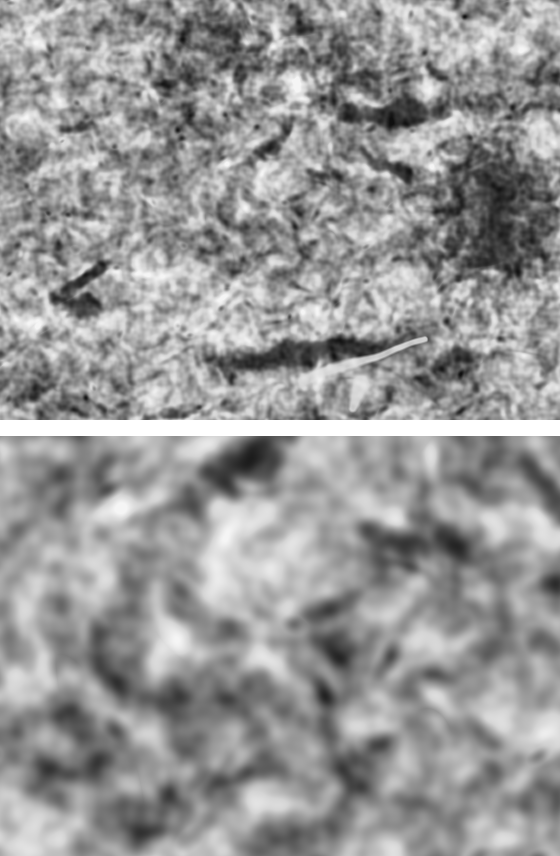
Top, the full canvas; bottom, a detail of the centre.
A Shadertoy shader for this texture:

```glsl
const float BASE_TONE = 0.665;
const float SHADOW_TONE = 0.19;
const float CHIP_TONE = 0.9;

vec2 hash2(vec2 p) {
    vec3 h = fract(vec3(p.xyx) * vec3(0.1031, 0.1030, 0.0973));
    h += dot(h, h.yzx + 33.33);
    return fract((h.xx + h.yz) * h.zy);
}

float cornerSlope(vec2 cell, vec2 offset) {
    float angle = 6.2832 * hash2(cell + 57.0).x;
    return dot(vec2(cos(angle), sin(angle)), offset);
}

// Gradient noise, about -0.7 to 0.7
float gradientNoise(vec2 p) {
    vec2 i = floor(p), f = fract(p);
    vec2 u = f * f * f * (f * (f * 6.0 - 15.0) + 10.0);
    vec2 e = vec2(1.0, 0.0);
    float low = mix(cornerSlope(i, f), cornerSlope(i + e, f - e), u.x);
    float high = mix(cornerSlope(i + e.yx, f - e.yx), cornerSlope(i + 1.0, f - 1.0), u.x);
    return mix(low, high, u.y);
}

float layeredNoise(vec2 p, int layers) {
    float sum = 0.0, weight = 1.0;
    for (int i = 0; i < layers; i++) {
        sum += weight * gradientNoise(p);
        p = mat2(1.6, 1.2, -1.2, 1.6) * p + 17.3;
        weight *= 0.55;
    }
    return sum;
}

// Cellular noise: soft round spots present in a share of the cells
float cellSpots(vec2 p, float radius, float share) {
    vec2 i = floor(p);
    float spots = 0.0;
    for (int y = -1; y <= 1; y++)
    for (int x = -1; x <= 1; x++) {
        vec2 cell = i + vec2(x, y);
        vec2 centre = cell + hash2(cell);
        vec2 pick = hash2(cell + 91.0);
        float size = radius * (0.6 + 0.6 * pick.y);
        float spot = 1.0 - smoothstep(0.0, size, length(p - centre));
        spots = max(spots, spot * step(pick.x, share));
    }
    return spots;
}

// Soft curved line along the zero level of the noise
float crack(vec2 p, float width) {
    float d = gradientNoise(p) / width;
    return exp(-d * d);
}

// Soft tilted ellipse
float smudge(vec2 p, vec2 centre, vec2 size, float angle) {
    float c = cos(angle), s = sin(angle);
    vec2 d = mat2(c, -s, s, c) * (p - centre) / size;
    return exp(-dot(d, d));
}

float scatteredStreaks(vec2 p, float aspect) {
    float sum = 0.0;
    for (int i = 0; i < 18; i++) {
        vec2 place = hash2(vec2(float(i) * 7.0 + 3.0, 11.0));
        vec2 shape = hash2(vec2(float(i) * 5.0 + 2.0, 43.0));
        vec2 size = vec2(mix(0.035, 0.1, shape.x), mix(0.013, 0.03, shape.y));
        float strength = 0.5 + 0.5 * shape.y;
        sum = max(sum, strength * smudge(p, place * vec2(aspect, 1.0), size, shape.x * 1.7 - 0.85));
    }
    return sum;
}

// Large dark regions and seams
float darkRegions(vec2 p) {
    float dark = 0.9 * smudge(p, vec2(1.18, 0.47), vec2(0.16, 0.25), 0.2);
    dark = max(dark, 0.62 * smudge(p, vec2(0.7, 0.84), vec2(0.36, 0.13), -0.15));
    dark = max(dark, 1.1 * smudge(p, vec2(0.93, 0.73), vec2(0.18, 0.03), 0.08));
    dark = max(dark, 1.05 * smudge(p, vec2(0.93, 0.6), vec2(0.12, 0.025), -0.35));
    return max(dark, 1.15 * smudge(p, vec2(0.76, 0.165), vec2(0.23, 0.038), 0.1));
}

// Pale splinter: a soft-edged capsule
float splinter(vec2 p, vec2 a, vec2 b, float radius) {
    vec2 ab = b - a;
    float t = clamp(dot(p - a, ab) / dot(ab, ab), 0.0, 1.0);
    float r = radius * (1.0 - 0.6 * t);
    return 1.0 - smoothstep(0.5 * r, 1.5 * r, length(p - a - ab * t));
}

void mainImage(out vec4 fragColor, in vec2 fragCoord) {
    vec2 p = fragCoord / iResolution.y;
    float aspect = iResolution.x / iResolution.y;
    vec2 warp = vec2(layeredNoise(p * 8.0, 2), layeredNoise(p * 8.0 + 31.0, 2));
    vec2 q = p + 0.03 * warp;

    // Mottled ground and blurred grain
    float broad = layeredNoise(q * vec2(3.5, 6.0) + 5.0, 3);
    float grain = 0.34 * gradientNoise(q * 19.0) + 0.29 * gradientNoise(q * 39.0 + 9.0)
                + 0.17 * gradientNoise(p * 66.0 + 23.0);
    float tone = BASE_TONE + 0.34 * broad + grain;

    // Cracks, pits and pale chips
    float crackZone = smoothstep(-0.2, 0.3, gradientNoise(p * 6.0 + 63.0));
    tone -= 0.17 * crackZone * crack(q * vec2(10.0, 15.0) + 40.0, 0.13);
    tone -= 0.24 * cellSpots(q * 28.0, 0.48, 0.25);
    tone += 0.20 * cellSpots(q * 24.0 + 70.0, 0.5, 0.2);

    // Ragged shadows
    float dark = max(darkRegions(q), scatteredStreaks(q, aspect));
    float shadow = smoothstep(0.15, 0.9, dark - 0.6 * grain - 0.2 * broad);
    tone = mix(tone, SHADOW_TONE + 0.5 * grain, 0.9 * shadow);

    // Pale fragments beside the lower seam
    vec2 r = p + 0.008 * warp;
    float pale = splinter(r, vec2(0.72, 0.095), vec2(1.01, 0.19), 0.014);
    pale = max(pale, splinter(r, vec2(0.86, 0.09), vec2(0.84, 0.03), 0.02));
    tone = mix(tone, CHIP_TONE + 0.3 * grain, 0.85 * pale);

    // Gentle roll-off of the highlights
    tone -= 0.45 * max(tone - 0.83, 0.0);
    fragColor = vec4(vec3(clamp(tone, 0.06, 0.96)), 1.0);
}
```
